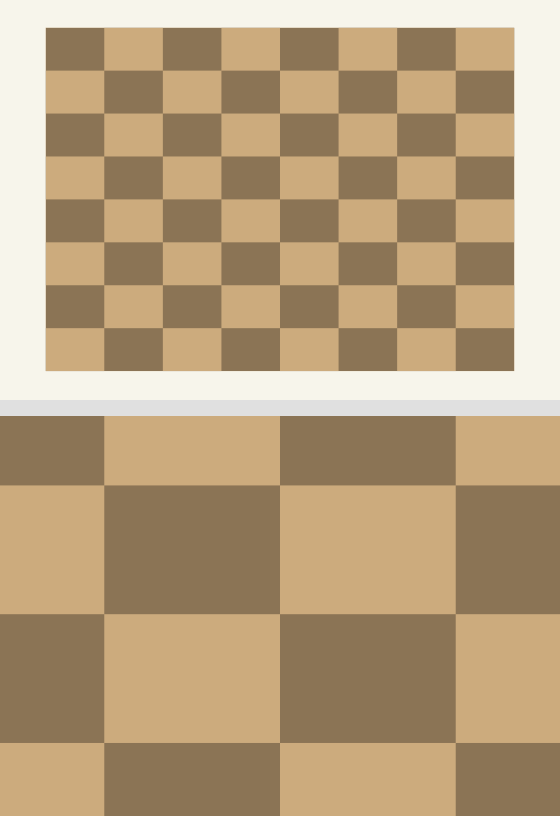
Top, the full canvas; bottom, a detail of the centre.
Reproduce this pattern procedurally as a Shadertoy shader.

```glsl
#define CELLS vec2(8.0, 8.0)
#define BOARD_CENTER vec2(0.5, 0.5015)
#define BOARD_SIZE vec2(0.8368, 0.8585)
#define LIGHT_TAN vec3(0.80, 0.67, 0.49)
#define DARK_BROWN vec3(0.545, 0.455, 0.333)
#define CREAM vec3(0.97, 0.96, 0.92)

// Alternating sign per cell on each axis, blended over one pixel
vec2 cellSign(vec2 cell, vec2 pixel) {
    vec2 edgeDistance = abs(mod(cell - 0.5, 2.0) - 1.0) - 0.5;
    return clamp(2.0 * edgeDistance / pixel, -1.0, 1.0);
}

// Coverage of the board rectangle, measured in cells
float boardMask(vec2 cell, vec2 pixel) {
    vec2 inside = 0.5 * CELLS - abs(cell - 0.5 * CELLS);
    vec2 coverage = clamp(inside / pixel + 0.5, 0.0, 1.0);
    return coverage.x * coverage.y;
}

void mainImage(out vec4 fragColor, in vec2 fragCoord) {
    // Cell coordinates, counted from the lower left board corner
    vec2 cellsPerCanvas = CELLS / BOARD_SIZE;
    vec2 uv = fragCoord / iResolution.xy;
    vec2 cell = (uv - BOARD_CENTER) * cellsPerCanvas + 0.5 * CELLS;
    vec2 pixel = cellsPerCanvas / iResolution.xy;

    // Checker: light where both axis signs agree
    vec2 signs = cellSign(cell, pixel);
    float light = 0.5 + 0.5 * signs.x * signs.y;
    vec3 board = mix(DARK_BROWN, LIGHT_TAN, light);

    // The plain margin meets itself on opposite canvas edges
    vec3 color = mix(CREAM, board, boardMask(cell, pixel));
    fragColor = vec4(color, 1.0);
}
```
